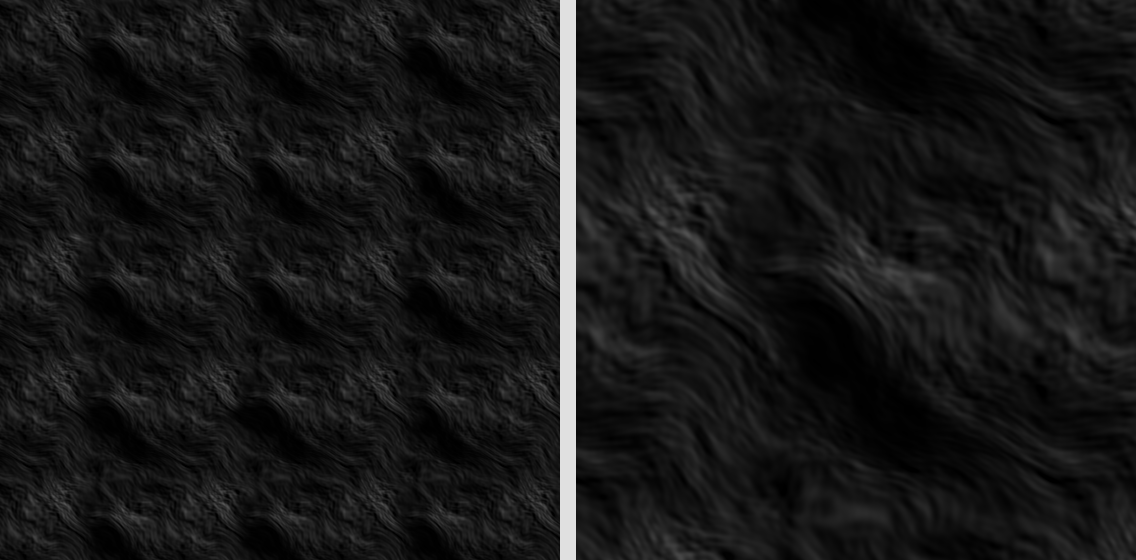
Left: the whole. Right: its middle third, enlarged.
Reproduce this texture procedurally as a three.js fragment shader.

```glsl
varying vec2 vUv;

#define REPEATS vec2(3.53, 4.68)
#define OFFSET vec2(0.448, 0.312)
#define TILE_ASPECT 1.33
#define SEAM_WANDER 0.15
#define SEAM_SOFTNESS 0.08
#define STREAK_SCALE vec2(3.4, 6.5)
#define LIGHT_STEP vec2(0.03, 0.10)
#define RELIEF 5.0
#define BASE_TONE 0.073
#define TILE_VARIATION 0.12

float hash(vec2 p) {
  return fract(sin(dot(p, vec2(127.1, 311.7))) * 43758.545);
}

vec2 gradient(vec2 cell) {
  float angle = 6.28319 * hash(cell);
  return vec2(cos(angle), sin(angle));
}

float gradientNoise(vec2 p) {
  vec2 i = floor(p);
  vec2 f = fract(p);
  vec2 u = f * f * f * (f * (f * 6.0 - 15.0) + 10.0);
  vec2 e = vec2(1.0, 0.0);
  float low = mix(dot(gradient(i), f), dot(gradient(i + e.xy), f - e.xy), u.x);
  float high = mix(dot(gradient(i + e.yx), f - e.yx), dot(gradient(i + e.xx), f - e.xx), u.x);
  return mix(low, high, u.y);
}

float fbm(vec2 p) {
  float sum = 0.0;
  float amplitude = 0.6;
  for (int i = 0; i < 4; i++) {
    sum += amplitude * gradientNoise(p);
    p = mat2(0.98, 0.2, -0.2, 0.98) * p * 1.9 + 17.3;
    amplitude *= 0.56;
  }
  return sum;
}

float glow(vec2 p, vec2 center, vec2 radius) {
  vec2 d = (p - center) / radius;
  return exp(-dot(d, d));
}

float segmentDistance(vec2 p, vec2 a, vec2 b) {
  vec2 ab = b - a;
  return length(p - a - ab * clamp(dot(p - a, ab) / dot(ab, ab), 0.0, 1.0));
}

// Brightness of one rock tile, in tile coordinates
float rock(vec2 local) {
  vec2 p = local * vec2(TILE_ASPECT, 1.0);
  vec2 bend = vec2(gradientNoise(p * 3.0 + 4.7), gradientNoise(p * 3.0 + 31.2));
  vec2 soft = local + 0.10 * bend;

  // Broad light and shadow
  float tone = BASE_TONE + 0.05 * gradientNoise(p * 4.5 + 8.1);
  tone += 0.085 * glow(soft, vec2(0.90, 0.88), vec2(0.24, 0.22));
  tone += 0.075 * glow(soft, vec2(0.26, 0.71), vec2(0.14, 0.13));
  tone += 0.025 * glow(soft, vec2(0.72, 0.60), vec2(0.25, 0.20));
  tone -= 0.035 * glow(soft, vec2(0.32, 0.97), vec2(0.20, 0.09));
  float hollow = segmentDistance(soft, vec2(0.03, 0.53), vec2(0.42, 0.15));
  tone -= 0.075 * (1.0 - smoothstep(0.02, 0.20, hollow));

  // Diagonal ridges lit from above
  vec2 q = p + 0.14 * bend;
  vec2 along = vec2(dot(q, vec2(0.82, -0.57)), dot(q, vec2(0.57, 0.82))) * STREAK_SCALE;
  float slope = fbm(along) - fbm(along + LIGHT_STEP);
  float grain = gradientNoise(p * vec2(44.0, 24.0));
  float shade = max(0.0, 1.0 + RELIEF * slope + 0.22 * grain);
  return max(tone, 0.004) * shade + 0.06 * max(slope, 0.0);
}

void main() {
  vec2 p = vUv * REPEATS + OFFSET;

  // Wandering seams between neighbouring tiles
  vec2 wander = vec2(gradientNoise(p * 1.7 + 3.1), gradientNoise(p * 1.7 + 23.9));
  wander += 0.4 * vec2(gradientNoise(p * 6.0 + 11.4), gradientNoise(p * 6.0 + 47.6));
  vec2 q = p + SEAM_WANDER * wander - 0.5;
  vec2 corner = floor(q);
  vec2 blend = smoothstep(0.5 - SEAM_SOFTNESS, 0.5 + SEAM_SOFTNESS, fract(q));

  float value = 0.0;
  for (int j = 0; j < 2; j++) {
    for (int i = 0; i < 2; i++) {
      vec2 side = vec2(float(i), float(j));
      vec2 weight = mix(1.0 - blend, blend, side);
      vec2 cell = corner + side;
      float gain = 1.0 + TILE_VARIATION * (hash(cell + 5.5) - 0.5);
      if (weight.x * weight.y > 0.001) {
        value += weight.x * weight.y * gain * rock(p - cell);
      }
    }
  }
  gl_FragColor = vec4(vec3(clamp(value, 0.0, 1.0)), 1.0);
}
```
